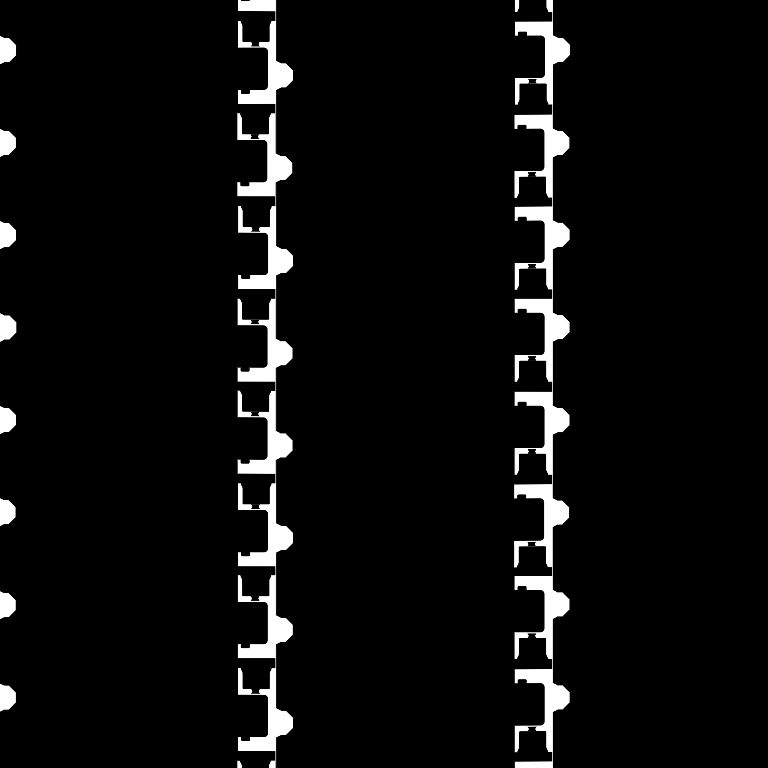
A three.js fragment shader for this pattern:

```glsl
// Vertical chains of white notched brackets with domed knobs on black, alternate chains flipped.
varying vec2 vUv;

// Canvas units
const float PITCH = 0.1204;          // height of one bracket
const float SPACING = 0.3604;        // distance between chains
const float CHAIN_X = -0.0013;       // right edge of the first chain
const float UPRIGHT_PHASE = 0.0221;
const float FLIPPED_PHASE = 0.0085;
const float EDGE = 0.0011;           // edge softness

// Bracket units, where one pitch is 1
const float WIDTH = 0.41;
const float HEIGHT = 0.897;
const float SEAM = 0.05;             // margin below each bracket
const float KNOB_Y = 0.307;
const float KNOB_REACH = 0.184;
const float NECK_X = -0.222;
const float NECK_Y = 0.646;
const float WIRE_HALF = 0.005;
const float WOBBLE = 0.011;
const float TILT = 0.02;

const vec3 GROUND = vec3(0.0);
const vec3 INK = vec3(1.0);
const vec3 WIRE = vec3(0.8);

float hash(vec2 p) {
  return fract(sin(dot(p, vec2(127.1, 311.7))) * 43758.5453);
}

// Signed distance to the rounded box between two corners
float box(vec2 p, vec2 low, vec2 high, float radius) {
  vec2 d = abs(p - 0.5 * (low + high)) - 0.5 * (high - low) + radius;
  return length(max(d, 0.0)) + min(max(d.x, d.y), 0.0) - radius;
}

float cut(float shape, float hole) {
  return max(shape, -hole);
}

// Faceted dome with a flared foot
float knob(vec2 p) {
  float t = abs(p.y - KNOB_Y);
  float dome = max(max(p.x - KNOB_REACH, t - 0.13), (p.x + t - 0.238) * 0.707);
  float foot = max((t + 0.5 * p.x - 0.159) * 0.894, p.x - 0.054);
  return max(min(dome, foot), -p.x - 0.03);
}

// Plate with an open cavity, a socket above it and a small notch
float bracket(vec2 p) {
  float plate = box(p, vec2(-WIDTH, 0.0), vec2(0.0, HEIGHT), 0.0);
  float cavity = box(p, vec2(-1.0, 0.151), vec2(-0.086, 0.609), 0.045);
  float notch = box(p, vec2(-0.378, 0.108), vec2(-0.28, 0.25), 0.015);
  float flare = 0.02 * smoothstep(0.84, HEIGHT, p.y);
  float socket = box(p, vec2(-0.362 - flare, 0.67), vec2(-0.068 + flare, 1.1), 0.012);
  float neck = max(abs(p.x - NECK_X) - 0.034 - 0.5 * abs(p.y - NECK_Y),
                   abs(p.y - NECK_Y) - 0.025);
  plate = cut(cut(plate, cavity), notch);
  plate = cut(cut(plate, socket), neck);
  return min(plate, knob(p));
}

float coverage(float d) {
  float soft = EDGE / PITCH;
  return 1.0 - smoothstep(-0.5 * soft, 0.5 * soft, d);
}

void main() {
  // Chain and bracket that hold this point
  float chain = floor((vUv.x - CHAIN_X) / SPACING + 0.5);
  float upright = mod(chain, 2.0);
  float rise = mix(FLIPPED_PHASE - vUv.y, vUv.y - UPRIGHT_PHASE, upright) / PITCH + SEAM;
  vec2 cell = vec2(chain, floor(rise));
  vec2 p = vec2((vUv.x - CHAIN_X - chain * SPACING) / PITCH, fract(rise) - SEAM);

  // Slight misplacement and tilt of each bracket
  vec2 q = p + WOBBLE * (vec2(hash(cell), hash(cell + 17.3)) - 0.5);
  q.y += TILT * (hash(cell + 41.9) - 0.5) * q.x;

  // Thin wire down the chain, then the bracket over it
  vec3 color = mix(GROUND, WIRE, coverage(abs(p.x) - WIRE_HALF));
  color = mix(color, INK, coverage(bracket(q)));
  gl_FragColor = vec4(color, 1.0);
}
```
